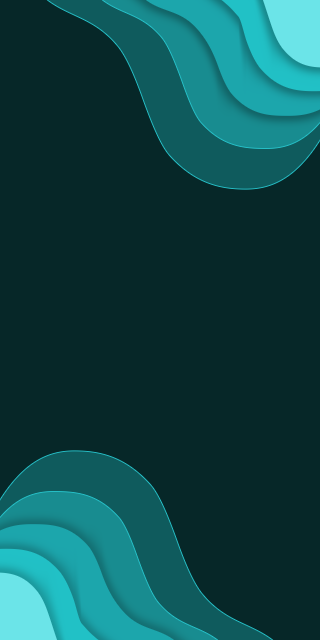
Give the GLSL for this background, as a Shadertoy shader.

```glsl
// Lengths are in hundredths of the canvas width
const vec3 BACKGROUND = vec3(0.025, 0.153, 0.157);
const vec3 DEEP_TEAL = vec3(0.06, 0.355, 0.365);
const vec3 TEAL = vec3(0.095, 0.55, 0.565);
const vec3 BRIGHT_TEAL = vec3(0.11, 0.65, 0.675);
const vec3 TURQUOISE = vec3(0.13, 0.755, 0.775);
const vec3 PALE_AQUA = vec3(0.42, 0.895, 0.91);
const vec3 LINE_COLOR = vec3(0.15, 0.77, 0.80);
const float LINE_HALF_WIDTH = 0.14;
const float SHADOW_SIZE = 2.2;
const float SHADOW_TOP = 0.28;
const float SHADOW_BOTTOM = 0.20;

// Slopes shared by every wave, so that the layers run alike
const float START_STEEPNESS = 2.4;
const float SHOULDER_SLOPE = -1.1;
const float MIDDLE_SLOPE = -2.8;
const float BEND_SLOPE = -1.2;
const float END_SLOPE = -0.75;

// Cubic Hermite span: returns height and slope at x
vec2 span(float x, vec2 a, vec2 b, float slopeA, float slopeB) {
    float w = b.x - a.x;
    float t = (x - a.x) / w;
    float rise = b.y - a.y;
    float m = slopeA * w;
    float c2 = 3.0 * rise - 2.0 * m - slopeB * w;
    float c3 = m + slopeB * w - 2.0 * rise;
    return vec2(a.y + t * (m + t * (c2 + t * c3)),
                (m + t * (2.0 * c2 + 3.0 * t * c3)) / w);
}

// Approximate signed distance to a wave, negative below it
float waveDistance(vec2 p, vec2 start, vec2 crest, vec2 shoulder,
                   vec2 middle, vec2 bend, vec2 end) {
    float startSlope = START_STEEPNESS * (crest.y - start.y) / (crest.x - start.x);
    vec2 h;
    if (p.x < crest.x) h = span(p.x, start, crest, startSlope, 0.0);
    else if (p.x < shoulder.x) h = span(p.x, crest, shoulder, 0.0, SHOULDER_SLOPE);
    else if (p.x < middle.x) h = span(p.x, shoulder, middle, SHOULDER_SLOPE, MIDDLE_SLOPE);
    else if (p.x < bend.x) h = span(p.x, middle, bend, MIDDLE_SLOPE, BEND_SLOPE);
    else if (p.x < end.x) h = span(p.x, bend, end, BEND_SLOPE, END_SLOPE);
    else h = vec2(end.y + END_SLOPE * (p.x - end.x), END_SLOPE);
    return (p.y - h.x) / sqrt(1.0 + h.y * h.y);
}

float coverage(float d, float pixel) {
    return clamp(0.5 - d / pixel, 0.0, 1.0);
}

vec3 outlinedLayer(vec3 below, vec3 fill, float d, float pixel) {
    vec3 color = mix(below, fill, coverage(d, pixel));
    return mix(color, LINE_COLOR, coverage(abs(d) - LINE_HALF_WIDTH, pixel));
}

vec3 shadowedLayer(vec3 below, vec3 fill, float d, float pixel, float strength) {
    float reach = max(d, 0.0) / SHADOW_SIZE;
    vec3 shaded = below * (1.0 - strength * exp(-reach * reach));
    return mix(shaded, fill, coverage(d, pixel));
}

void mainImage(out vec4 fragColor, in vec2 fragCoord) {
    vec2 uv = fragCoord / iResolution.xy;
    float pixel = 100.0 / iResolution.x;

    // Half-turn symmetry: both corners share one set of waves
    bool upper = uv.y > 0.5;
    vec2 p = (upper ? 1.0 - uv : uv) * vec2(100.0, 200.0);
    float shadow = upper ? SHADOW_TOP : SHADOW_BOTTOM;

    // Waves from the outermost to the innermost
    float outer = waveDistance(p, vec2(0.0, 43.8), vec2(23.2, 59.1), vec2(46.9, 48.7),
                               vec2(55.5, 30.5), vec2(63.3, 14.3), vec2(85.2, 0.0));
    float second = waveDistance(p, vec2(0.0, 38.3), vec2(16.7, 46.4), vec2(37.0, 38.5),
                                vec2(42.7, 26.6), vec2(49.5, 11.7), vec2(68.0, 0.0));
    float third = waveDistance(p, vec2(0.0, 34.2), vec2(9.9, 36.2), vec2(27.3, 29.7),
                               vec2(31.8, 20.8), vec2(38.0, 9.5), vec2(54.4, 0.0));
    float fourth = waveDistance(p, vec2(-8.0, 27.5), vec2(2.0, 28.5), vec2(18.2, 21.9),
                                vec2(22.9, 13.0), vec2(25.5, 5.2), vec2(30.8, 0.0));
    float inner = waveDistance(p, vec2(-12.0, 20.0), vec2(-2.5, 21.1), vec2(10.9, 16.1),
                               vec2(14.8, 9.1), vec2(20.8, -6.5), vec2(26.0, -11.0));

    // Stack the paper layers
    vec3 color = outlinedLayer(BACKGROUND, DEEP_TEAL, outer, pixel);
    color = outlinedLayer(color, TEAL, second, pixel);
    color = shadowedLayer(color, BRIGHT_TEAL, third, pixel, shadow);
    color = shadowedLayer(color, TURQUOISE, fourth, pixel, shadow);
    color = shadowedLayer(color, PALE_AQUA, inner, pixel, shadow);
    fragColor = vec4(color, 1.0);
}
```
